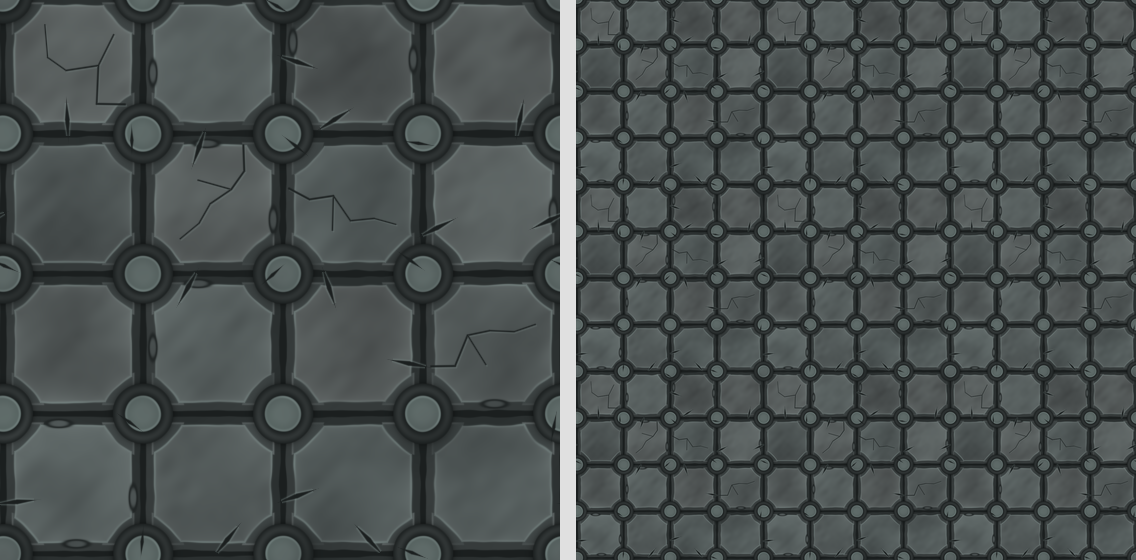
Left: one tile. Right: repeated 3 by 3.
Reproduce this texture procedurally as a Shadertoy shader.

```glsl
const float REPEATS = 4.0;
const vec2 SHIFT = vec2(0.022, 0.045);
const float STUD_RADIUS = 0.128;
const float RING_RADIUS = 0.215;
const float COLLAR_RADIUS = 0.275;
const float CORE_HALF = 0.022;
const float GROOVE_HALF = 0.082;
const float CRACK_HALF = 0.008;
const float EDGE_WOBBLE = 0.022;
const vec3 GAP = vec3(0.105, 0.122, 0.122);
const vec3 GROOVE = vec3(0.16, 0.18, 0.18);
const vec3 BEVEL = vec3(0.22, 0.24, 0.24);
const vec3 SLATE = vec3(0.25, 0.275, 0.275);
const vec3 STONE = vec3(0.33, 0.36, 0.36);
const vec3 PALE = vec3(0.38, 0.43, 0.42);
const vec3 RIM = vec3(0.47, 0.53, 0.52);

float soft;  // edge smoothing in cell units

float hash(vec2 p) {
    vec3 v = fract(p.xyx * 0.1031);
    v += dot(v, v.yzx + 33.33);
    return fract((v.x + v.y) * v.z);
}

float noise(vec2 p, vec2 period) {
    vec2 i = floor(p), f = fract(p);
    f = f * f * (3.0 - 2.0 * f);
    vec2 a = mod(i, period), b = mod(i + 1.0, period);
    return mix(mix(hash(a), hash(vec2(b.x, a.y)), f.x),
               mix(hash(vec2(a.x, b.y)), hash(b), f.x), f.y);
}

// Diagonal paint strokes; the sheared axes still wrap on whole numbers
float brush(vec2 uv) {
    vec2 s = vec2(uv.x + uv.y, uv.y - uv.x);
    return 0.45 * noise(uv * 9.0, vec2(9.0))
         + 0.35 * noise(s * vec2(6.0, 11.0), vec2(6.0, 11.0))
         + 0.20 * noise(s * vec2(13.0, 31.0), vec2(13.0, 31.0));
}

float fill(float d) { return 1.0 - smoothstep(-soft, soft, d); }
float line(float d, float w) { return exp(-d * d / (w * w + 0.3 * soft * soft)); }

float segment(vec2 p, vec2 a, vec2 b) {
    vec2 v = b - a;
    return length(p - a - v * clamp(dot(p - a, v) / dot(v, v), 0.0, 1.0));
}

// Thin blade, pointed at both ends
float sliver(vec2 p, float angle, float len, float width) {
    vec2 dir = vec2(cos(angle), sin(angle));
    return abs(dot(p, vec2(-dir.y, dir.x))) - width * (1.0 - abs(dot(p, dir)) / len);
}

// Jagged walk across a tile with one side branch
float crack(vec2 f, vec2 id) {
    float angle = 6.283 * hash(id + 7.3);
    vec2 dir = vec2(cos(angle), sin(angle)), side = vec2(-dir.y, dir.x);
    vec2 last = dir * 0.47;
    float d = 1.0;
    for (float i = 1.0; i < 6.0; i++) {
        vec2 next = dir * (0.47 - 0.16 * i) + side * 0.26 * (hash(id + i * 3.7) - 0.5);
        d = min(d, segment(f, last, next) + 0.0008 * i);
        if (i == 2.0) d = min(d, segment(f, next, next + side * 0.24 - dir * 0.05) + 0.003);
        last = next;
    }
    return d - CRACK_HALF;
}

void mainImage(out vec4 fragColor, in vec2 fragCoord) {
    vec2 uv = fragCoord / iResolution.xy;
    soft = max(0.006, REPEATS / iResolution.y);
    float paint = brush(uv);
    float grain = noise(uv * 44.0, vec2(44.0));
    float chipped = noise(uv * 26.0 + 0.5, vec2(26.0));

    // Tile and node frames
    vec2 p = uv * REPEATS - SHIFT;
    vec2 tile = mod(floor(p), REPEATS), node = mod(floor(p + 0.5), REPEATS);
    vec2 f = fract(p) - 0.5, q = fract(p + 0.5) - 0.5, a = abs(q);
    float r = length(q), m = min(a.x, a.y);
    float wobble = EDGE_WOBBLE * (0.6 * chipped + 0.4 * grain - 0.5);
    float cut = 0.03 * (hash(node + 0.3 * sign(q) + 11.0) - 0.5);
    float corner = mix(r - COLLAR_RADIUS, (a.x + a.y) * 0.707 - 0.262, 0.5) + cut;
    float d = min(m - GROOVE_HALF, corner) + wobble;

    // Grooves, with the upper and right bevels lighter
    float lit = a.x < a.y ? q.x : q.y;
    vec3 col = mix(GROOVE, BEVEL, 0.65 * smoothstep(-0.03, 0.03, lit) + 0.6 * (paint - 0.3));
    col = mix(col, GAP, fill(m - CORE_HALF + wobble));

    // Collars with pale joints
    float collar = fill(r - COLLAR_RADIUS - 0.025) * fill(0.062 - m);
    col = mix(col, mix(GROOVE, SLATE, 0.3 + paint), collar);
    col += 0.13 * line(m - 0.068, 0.007) * fill(r - 0.3) * chipped;

    // Faces, each with its own tone and tint
    float tone = 0.5 + 1.7 * (paint - 0.5) + 0.6 * (hash(tile + 2.7) - 0.5);
    vec3 face = mix(SLATE, mix(STONE, PALE, 0.25), clamp(tone, -0.1, 1.2));
    face += vec3(0.012, 0.0, 0.0) * hash(tile + 21.4) + 0.012 * (grain - 0.5);
    face += 0.045 * exp(-max(d, 0.0) / 0.05);
    col = mix(col, face, fill(-d));
    col = mix(col, RIM, line(d - 0.004, 0.008) * (0.1 + 0.6 * chipped));

    // Chips and slashes along both groove directions
    for (int k = 0; k < 2; k++) {
        vec2 g = k == 0 ? vec2(fract(p.x), q.y) : vec2(fract(p.y), q.x);
        vec2 id = (k == 0 ? vec2(tile.x, node.y) : vec2(node.x, tile.y)) + 31.0 * float(k + 1);
        float flip = hash(id + 0.7) < 0.5 ? -1.0 : 1.0;
        vec2 c = g - vec2(mix(0.34, 0.66, hash(id)), 0.07 * flip);
        float lens = (length(c / vec2(0.085, 0.028)) - 1.0) * 0.028;
        float on = step(hash(id + 5.1), 0.4);
        col = mix(col, mix(BEVEL, STONE, paint), on * fill(lens));
        col = mix(col, GAP, 0.8 * on * line(lens, 0.007));
        vec2 s = g - vec2(mix(0.3, 0.7, hash(id + 9.2)), 0.1 * flip);
        float blade = sliver(s, mix(0.5, 2.6, hash(id + 3.9)), 0.13, 0.016);
        on = step(hash(id + 6.6), 0.5);
        col = mix(col, RIM, 0.35 * on * line(blade - 0.006, 0.006) * step(length(s), 0.12));
        col = mix(col, GAP, on * fill(blade));
    }

    // Rounded dark rings and pale studs
    float bump = 1.0 - smoothstep(0.0, 0.05, abs(r - 0.174));
    vec3 ring = mix(GAP, BEVEL, bump * (0.35 + 0.6 * paint));
    col *= 1.0 - 0.3 * exp(-max(r - RING_RADIUS, 0.0) / 0.02);
    col = mix(col, ring, fill(r - RING_RADIUS + 0.4 * wobble));
    float studEdge = r - STUD_RADIUS + 0.4 * wobble;
    vec3 stud = mix(STONE, PALE, 0.2 + paint) - 0.03 * smoothstep(0.04, 0.12, r);
    col = mix(col, stud, fill(studEdge));
    col = mix(col, RIM, line(studEdge + 0.008, 0.007) * (0.15 + 0.6 * chipped));
    float nick = sliver(q - 0.1 * (vec2(hash(node + 1.9), hash(node + 8.8)) * 2.0 - 1.0),
                        6.283 * hash(node + 4.4), 0.09, 0.012);
    col = mix(col, GAP, fill(nick) * step(hash(node + 14.2), 0.6));

    // Cracks on a falling diagonal of tiles, with a lit lower lip
    if (tile.y == floor(3.5 - 0.75 * tile.x)) {
        float keep = 1.0 - fill(r - RING_RADIUS);
        col = mix(col, RIM, 0.3 * keep * fill(crack(f + vec2(-0.008, 0.01), tile)));
        col = mix(col, GAP, 0.95 * keep * fill(crack(f, tile)));
    }

    fragColor = vec4(clamp(col, 0.0, 1.0), 1.0);
}
```
